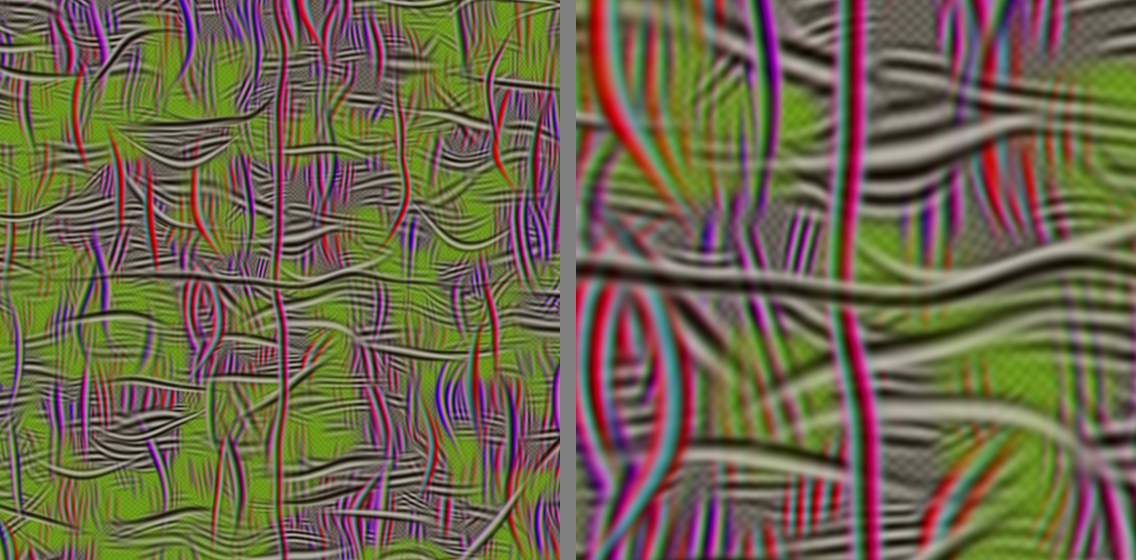
Left: the whole. Right: its middle third, enlarged.
A Shadertoy shader for this pattern:

```glsl
// Woven relief: grey ridges and iridescent upright threads over green patches.
// Curved wave packets are scattered on three grids and laid over each other,
// fine to coarse; upright ones split their phase per channel to give colour.

#define CONTRAST 0.35
#define PATCH_SCALE 13.0
#define PATCH_CALM 0.45
#define WARP 0.013
#define BEND 4.5
#define WEAVE_FREQ 105.0
#define BLOCK_SCALE 11.0
#define BLOCK_ORDER 0.6
#define HORIZONTAL_SHARE 0.40
#define VERTICAL_SHARE 0.43

const float TAU = 6.2831853;
const vec3 STONE = vec3(0.395, 0.375, 0.335);
const vec3 MOSS = vec3(0.42, 0.60, 0.10);
const vec3 PLUM_BIAS = vec3(0.20, -0.36, 0.20);

vec4 hash4(vec2 p) {
    vec4 d = vec4(dot(p, vec2(127.1, 311.7)), dot(p, vec2(269.5, 183.3)),
                  dot(p, vec2(419.2, 371.9)), dot(p, vec2(97.3, 157.1)));
    return fract(sin(d) * 43758.5453);
}

float noise(vec2 p) {
    vec2 i = floor(p), f = fract(p);
    f = f * f * (3.0 - 2.0 * f);
    return mix(mix(hash4(i).x, hash4(i + vec2(1, 0)).x, f.x),
               mix(hash4(i + vec2(0, 1)).x, hash4(i + vec2(1, 1)).x, f.x), f.y);
}

// Lays one wave packet over the paint: rgb is the ripple, a the greenness.
// size = length, width and period; rnd = phase, bend and hue.
void layPacket(inout vec4 paint, vec2 d, float angle, vec3 size, vec3 rnd, float opacity) {
    float c = cos(angle), s = sin(angle);
    float along = c * d.x + s * d.y;
    float bend = 2.0 * rnd.y - 1.0;
    float across = c * d.y - s * d.x + BEND * bend * abs(bend) * along * along;

    vec2 q = vec2(along, across) / size.xy;
    float cover = opacity * smoothstep(0.04, 0.8, exp(-dot(q, q)));
    float upright = s * s * s * s;

    // Hue runs from red through magenta to blue
    vec3 split = vec3(mix(-0.9, 0.7, rnd.z), 1.6, mix(1.6, -0.8, rnd.z));
    vec3 tint = PLUM_BIAS + vec3(0.25, 0.0, -0.35) * cos(0.5 * TAU * rnd.z);
    float phase = TAU * (across / size.z + rnd.x);
    vec3 ripple = cos(phase + upright * split) + upright * tint;
    paint.rgb = mix(paint.rgb, ripple, cover);
    paint.a *= 1.0 - cover * mix(0.75, 0.55, upright);
}

// Mostly level or upright, the rest diagonal.
float pickAngle(float kind, float jitter) {
    float wobble = (jitter - 0.5) * 0.34;
    if (kind < HORIZONTAL_SHARE) return wobble;
    if (kind < HORIZONTAL_SHARE + VERTICAL_SHARE) return 0.25 * TAU + wobble;
    return 0.5 * TAU * jitter;
}

// One grid of jittered packets; neighbours in a block tend to share direction.
void scatter(inout vec4 paint, vec2 p, float cells, int perCell, vec3 size, float opacity) {
    vec2 home = floor(p * cells);
    for (int j = -1; j <= 1; j++)
    for (int i = -1; i <= 1; i++)
    for (int k = 0; k < perCell; k++) {
        vec2 cell = home + vec2(i, j);
        vec2 key = cell + cells * 3.7 + float(k) * 41.3;
        vec4 place = hash4(key);
        vec4 look = hash4(key + 17.9);
        vec2 center = (cell + place.xy) / cells;
        float blockKind = hash4(floor(center * BLOCK_SCALE) + 7.7).y;
        float kind = place.z < BLOCK_ORDER ? blockKind : fract(place.z * 57.0);
        vec3 grainSize = size * vec3(1.0, 1.0, mix(0.7, 1.35, look.w));
        layPacket(paint, p - center, pickAngle(kind, place.w), grainSize, look.xyz, opacity);
    }
}

void mainImage(out vec4 fragColor, in vec2 fragCoord) {
    vec2 uv = fragCoord / iResolution.y;

    // Gentle bending of the whole sheet
    vec2 wobble = vec2(noise(uv * 10.0), noise(uv * 10.0 + 31.7)) - 0.5;
    vec2 p = uv + 2.0 * WARP * wobble;

    // Green patches with a faint fine weave
    float patches = smoothstep(0.36, 0.62, noise(p * PATCH_SCALE + 5.3));
    vec2 weave = sin(TAU * WEAVE_FREQ * p);
    vec4 paint = vec4(vec3(0.12 * weave.x * weave.y), patches);

    // Ripples, bundles of strokes, then long ridges
    float calm = 1.0 - PATCH_CALM * patches;
    scatter(paint, p, 21.0, 2, vec3(0.027, 0.014, 0.0125), 0.75 * calm);
    scatter(paint, p, 9.0, 2, vec3(0.061, 0.0165, 0.0155), 0.85 * mix(calm, 1.0, 0.3));
    scatter(paint, p, 6.0, 2, vec3(0.095, 0.0105, 0.0195), 0.9);

    // Two seams crossing at the centre
    vec2 fromCenter = p - 0.5 * iResolution.xy / iResolution.y;
    layPacket(paint, fromCenter, 0.25 * TAU, vec3(0.8, 0.011, 0.018), vec3(0.4, 0.5, 0.4), 0.85);
    layPacket(paint, fromCenter, 0.0, vec3(0.4, 0.009, 0.017), vec3(0.6, 0.5, 0.0), 0.8);

    // Ripples shade the ground and soften on green
    vec3 ground = mix(STONE, MOSS, paint.a);
    vec3 color = ground + CONTRAST * (1.0 - 0.35 * paint.a) * paint.rgb;
    fragColor = vec4(clamp(color, 0.0, 1.0), 1.0);
}
```
